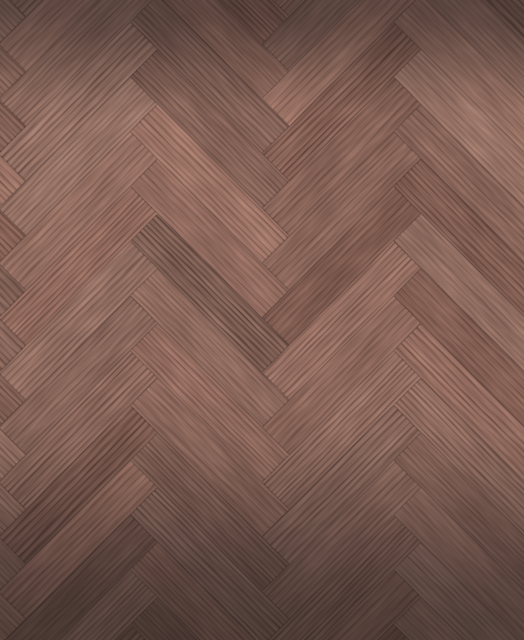
A Shadertoy shader for this texture:

```glsl
const float PLANK_WIDTH = 0.0605;
const float PLANK_LENGTH = 0.291;
const vec2 VALLEY = vec2(0.452, 0.375);

const vec3 DARK_WOOD = vec3(0.36, 0.25, 0.22);
const vec3 LIGHT_WOOD = vec3(0.70, 0.535, 0.475);
const vec3 RED_TINT = vec3(1.015, 0.985, 0.975);
const vec3 GREY_TINT = vec3(0.99, 1.01, 1.015);
const vec3 SHADOW = vec3(0.10, 0.085, 0.085);

struct Plank {
    vec2 uv;  // x along the plank, y across it
    vec2 id;
};

float hash(vec2 p) {
    return fract(sin(dot(p, vec2(127.1, 311.7))) * 43758.5);
}

// Distance to the nearest scattered point
float cellular(vec2 p) {
    vec2 cell = floor(p);
    float nearest = 2.0;
    for (int j = -1; j <= 1; j++) {
        for (int i = -1; i <= 1; i++) {
            vec2 c = cell + vec2(i, j);
            vec2 point = c + vec2(hash(c), hash(c + 37.3));
            nearest = min(nearest, distance(p, point));
        }
    }
    return nearest;
}

// Herringbone: two interlocking stairs of planks, copied sideways
Plank findPlank(vec2 p, float width, float len) {
    vec2 q = vec2(p.x + p.y, p.y - p.x) * 0.70711;
    for (int c = -3; c <= 3; c++) {
        vec2 r = q + float(c) * vec2(-len, len);
        vec2 k = floor(r / width);
        float rising = r.x - k.y * width;
        if (rising >= 0.0 && rising < len)
            return Plank(vec2(rising, r.y - k.y * width), vec2(2 * c, k.y));
        float falling = r.y - (k.x + 1.0) * width;
        if (falling >= 0.0 && falling < len)
            return Plank(vec2(falling, r.x - k.x * width), vec2(2 * c + 1, k.x));
    }
    return Plank(vec2(0.0), vec2(0.0));
}

float edgeDistance(vec2 uv, vec2 size) {
    vec2 d = min(uv, size - uv);
    return min(d.x, d.y);
}

// Long straight growth lines, narrow and dark between wider light bands
float growthLines(vec2 uv, float seed, float fray) {
    float warp = 0.6 * sin(uv.x * 9.0 + seed * 40.0)
               + 0.3 * sin(uv.x * 27.0 + uv.y * 50.0 + seed * 71.0)
               + 0.8 * sin(uv.y * 150.0 + seed * 9.0)
               + 1.2 * fray;
    float phase = uv.y * mix(640.0, 900.0, seed) + warp;
    float fade = 0.75 + 0.25 * sin(uv.x * 16.0 + uv.y * 190.0 + seed * 23.0);
    return fade * (sin(phase) + 0.25 * cos(2.0 * phase));
}

// Dark pores stretched along the plank
float pores(vec2 uv, float seed) {
    return cellular(uv * vec2(20.0, 240.0) + seed * 50.0) - 0.45;
}

// Broad soft patches
float mottling(vec2 uv, float seed) {
    return sin(uv.x * 14.0 + uv.y * 55.0 + seed * 33.0)
         * sin(uv.x * 23.0 - uv.y * 80.0 + seed * 57.0);
}

float woodTone(vec2 uv, vec2 id) {
    float seed = hash(id + 5.7);
    float shade = hash(id + 19.1) - 0.5;
    float coarse = hash(id + 43.9);
    float pore = pores(uv, seed);
    return 0.54 + 0.34 * shade
         + mix(0.10, 0.24, coarse) * growthLines(uv, seed, pore)
         + 0.26 * pore
         + 0.07 * mottling(uv, seed);
}

// Light falls off towards the bottom and the top
float lighting(float y) {
    return mix(0.46, 1.0, smoothstep(0.0, 0.4, y))
         * mix(0.56, 1.0, smoothstep(0.0, 0.2, 1.0 - y));
}

void mainImage(out vec4 fragColor, in vec2 fragCoord) {
    vec2 p = fragCoord / iResolution.y;
    float pixel = 1.0 / iResolution.y;
    Plank plank = findPlank(p - VALLEY, PLANK_WIDTH, PLANK_LENGTH);

    // Wood
    float tone = clamp(woodTone(plank.uv, plank.id), -0.1, 1.1);
    vec3 color = mix(DARK_WOOD, LIGHT_WOOD, tone);
    color *= mix(RED_TINT, GREY_TINT, hash(plank.id + 71.3));

    // Faint seams
    float edge = edgeDistance(plank.uv, vec2(PLANK_LENGTH, PLANK_WIDTH));
    float seam = 1.0 - smoothstep(0.0003, 0.0006 + pixel, edge);
    color *= 1.0 - 0.16 * seam;

    color = mix(SHADOW, color, lighting(p.y));
    fragColor = vec4(color, 1.0);
}
```
